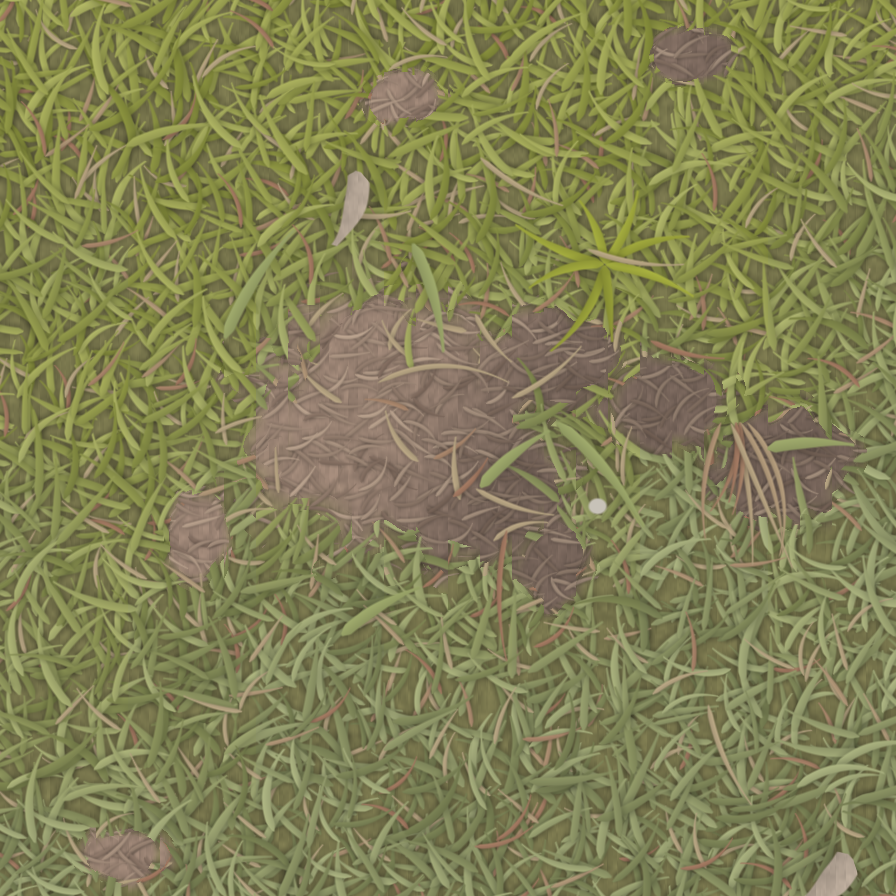
This texture is drawn by a Shadertoy shader. Its source:

```glsl
// Trampled lawn from above: layers of curved, tapered blades on jittered grids,
// thinning out over bare soil patches covered in fine dry fibres. Larger stalks,
// tufts, dead leaves and a pebble lie on top.

#define GRASS_LAYERS 11
#define FIBRE_LAYERS 4
#define GRASS_GRID 13.0
#define FIBRE_GRID 25.0
#define BLADE_WIDTH 0.0046
#define STRAW_SHARE 0.13
#define SHADOW 0.2
#define SOFTNESS 0.001

const vec3 STRAW = vec3(.70, .63, .50), RUST = vec3(.62, .46, .37), LIME = vec3(.58, .61, .22);

// Bare patches: centre, radii
const vec4 PATCHES[10] = vec4[10](
  vec4(.44, .53, .165, .145), vec4(.53, .46, .1, .1),
  vec4(.62, .6, .08, .055), vec4(.74, .55, .07, .05),
  vec4(.87, .48, .08, .065), vec4(.62, .37, .04, .05),
  vec4(.45, .89, .045, .03), vec4(.77, .94, .05, .03),
  vec4(.22, .4, .03, .05), vec4(.14, .045, .045, .03));

// Dry stalks and broad green blades: start, end
const vec4 STALKS[11] = vec4[11](
  vec4(.42, .572, .57, .572), vec4(.57, .555, .65, .615),
  vec4(.53, .65, .572, .595), vec4(.53, .455, .62, .425),
  vec4(.655, .722, .765, .705), vec4(.79, .215, .84, .1),
  vec4(.535, .825, .63, .77), vec4(.395, .76, .46, .765),
  vec4(.505, .445, .545, .49), vec4(.725, .62, .81, .6),
  vec4(.566, .41, .566, .26));
const vec4 GREENS[6] = vec4[6](
  vec4(.535, .455, .615, .52), vec4(.62, .53, .72, .41),
  vec4(.46, .73, .495, .605), vec4(.855, .499, .955, .503),
  vec4(.38, .29, .47, .345), vec4(.25, .62, .33, .745));

vec3 hash3(vec3 p) {
  p = fract(p * vec3(.1031, .1030, .0973));
  p += dot(p, p.yxz + 33.33);
  return fract((p.xxy + p.yzz) * p.zyx);
}

float noise(vec2 p) {
  vec2 i = floor(p), f = fract(p), e = vec2(0, 1);
  f = f * f * (3.0 - 2.0 * f);
  return mix(mix(hash3(i.xyx).x, hash3((i + e.yx).xyy).x, f.x),
             mix(hash3((i + e).xyx).x, hash3((i + 1.0).xyy).x, f.x), f.y);
}

float soilMask(vec2 p) {
  float nearest = 9.0;
  for (int i = 0; i < 10; i++)
    nearest = min(nearest, length((p - PATCHES[i].xy) / PATCHES[i].zw));
  return smoothstep(1.25, .75, nearest + .5 * (noise(p * 28.0) - .5));
}

// Tapered curved stroke from a to b, with a soft shadow, painted over a colour
vec3 blade(vec3 under, vec3 tint, vec2 p, vec2 a, vec2 b, float bend, float width) {
  vec2 d = b - a, q = p - a;
  float t = dot(q, d) / dot(d, d);
  if (t < 0.0 || t > 1.0) return under;
  float len = length(d);
  float across = (d.x * q.y - d.y * q.x) / len - bend * len * 4.0 * t * (1.0 - t);
  if (abs(across) > 3.0 * width) return under;
  float ends = smoothstep(0.0, .12, t) * smoothstep(1.0, .35, t);
  float aa = SOFTNESS + .5 / iResolution.y;
  float cover = smoothstep(aa, -aa, abs(across) - width * (.25 + .75 * ends));
  cover *= smoothstep(0.0, .03, t) * smoothstep(1.0, .97, t);
  under *= 1.0 - SHADOW * ends * smoothstep(3.0 * width, 0.0, abs(across));
  return mix(under, tint * (1.0 + .07 * clamp(across / width, -1.0, 1.0)), cover);
}

vec3 grassTint(vec3 h, float yellow, float soil) {
  vec3 cool = mix(vec3(.45, .48, .31), vec3(.65, .68, .49), h.x);
  vec3 warm = mix(vec3(.50, .53, .22), vec3(.67, .69, .38), h.x);
  vec3 dry = mix(RUST, STRAW, smoothstep(.1, .6, h.x));
  return mix(mix(cool, warm, yellow), dry, step(h.y, STRAW_SHARE + .35 * soil));
}

// Jittered grid of blades; each stroke stays within reach of four cells
vec3 grassLayer(vec3 col, vec2 p, float grid, float id, float yellow, float soil) {
  vec2 g = p * grid + id * vec2(.37, .71);
  for (int k = 0; k < 4; k++) {
    vec2 cell = floor(g - .5) + vec2(k & 1, k >> 1);
    vec3 h = hash3(vec3(cell, id)), v = fract(h.zxy * 57.3);
    if (v.x < .95 * soil) continue;
    vec2 root = p + (cell + .25 + .5 * h.xy - g) / grid;
    float angle = 1.57 + 2.9 * (h.z - .5);
    vec2 arm = vec2(cos(angle), sin(angle)) * (.45 + .27 * v.y) / grid;
    col = blade(col, grassTint(v.zyx, yellow, soil), p, root - arm, root + arm,
                .3 * (v.z - .5), BLADE_WIDTH * (.5 + .6 * v.y));
  }
  return col;
}

// Fine, mostly level fibres lying on the soil
vec3 fibreLayer(vec3 col, vec2 p, float id, float dim, float soil) {
  vec2 g = p * FIBRE_GRID + id * vec2(.43, .29);
  for (int k = 0; k < 4; k++) {
    vec2 cell = floor(g - .5) + vec2(k & 1, k >> 1);
    vec3 h = hash3(vec3(cell, id + 40.0)), v = fract(h.zxy * 57.3);
    if (v.z > soil) continue;
    vec2 root = p + (cell + .25 + .5 * h.xy - g) / FIBRE_GRID;
    vec2 arm = normalize(vec2(1, 2.4 * (h.z - .42))) * (.45 + .27 * v.x) / FIBRE_GRID;
    vec3 dust = mix(vec3(.49, .41, .36), vec3(.72, .63, .55), h.x) * (1.0 - .14 * dim);
    col = blade(col, dust, p, root - arm, root + arm, .4 * (v.y - .5), .0022);
  }
  return col;
}

void mainImage(out vec4 fragColor, in vec2 fragCoord) {
  vec2 p = fragCoord / iResolution.y;
  // Ground: dark thatch and pinkish soil, darker to the lower right
  float soil = soilMask(p), dim = smoothstep(.38, .62, p.x - .5 * (p.y - .5));
  float grain = noise(p * 90.0) + .5 * noise(p * 190.0);
  float yellow = smoothstep(.15, .95, p.y + .25 * (.5 - p.x) + .4 * (noise(p * 7.0) - .5));
  vec3 earth = mix(vec3(.60, .51, .45), vec3(.46, .39, .35), dim);
  vec3 col = mix(vec3(.47, .46, .30), earth, soil) * (.88 + .16 * grain);
  if (soil > 0.0)
    for (int i = 0; i < FIBRE_LAYERS; i++) col = fibreLayer(col, p, float(i), dim, soil);
  for (int i = 0; i < GRASS_LAYERS; i++)
    col = grassLayer(col, p, GRASS_GRID + .5 * float(GRASS_LAYERS - i), float(i) + 1.0, yellow, soil);
  // Lime tuft and hanging rusty roots
  for (int i = 0; i < 8; i++) {
    vec3 h = hash3(vec3(i, 5, 9));
    float a = .78 * float(i) + .5 * h.x;
    vec2 tuft = vec2(.675, .705), top = vec2(.795 + .04 * h.x, .53);
    vec2 tip = tuft + (.07 + .05 * h.y) * vec2(cos(a), sin(a));
    vec2 rootEnd = top + (.09 + .08 * h.z) * vec2(h.y - .5, -1);
    col = blade(col, LIME * (.9 + .2 * h.x), p, tuft, tip, .2 * (h.z - .5), .005);
    col = blade(col, mix(RUST, STRAW, h.z), p, top, rootEnd, .3 * (h.x - .5), .003);
  }
  // Single stalks and broad blades
  for (int i = 0; i < 11; i++)
    col = blade(col, i < 8 ? STRAW : RUST, p, STALKS[i].xy, STALKS[i].zw, i == 0 ? .13 : -.06, .003);
  for (int i = 0; i < 6; i++)
    col = blade(col, vec3(.59, .63, .40), p, GREENS[i].xy, GREENS[i].zw, .05, .0065);
  // Dead leaves and pebble
  vec3 leaf = vec3(.70, .64, .58) * (.9 + .12 * grain);
  col = blade(col, leaf, p, vec2(.4, .81), vec2(.372, .725), .1, .013);
  col = blade(col, leaf, p, vec2(.95, .045), vec2(.89, -.01), .1, .017);
  float pebble = length((p - vec2(.667, .435)) * vec2(1, 1.15)) - .01;
  col = mix(col, vec3(.78, .76, .72), smoothstep(.002, -.002, pebble));
  fragColor = vec4(col, 1);
}
```
